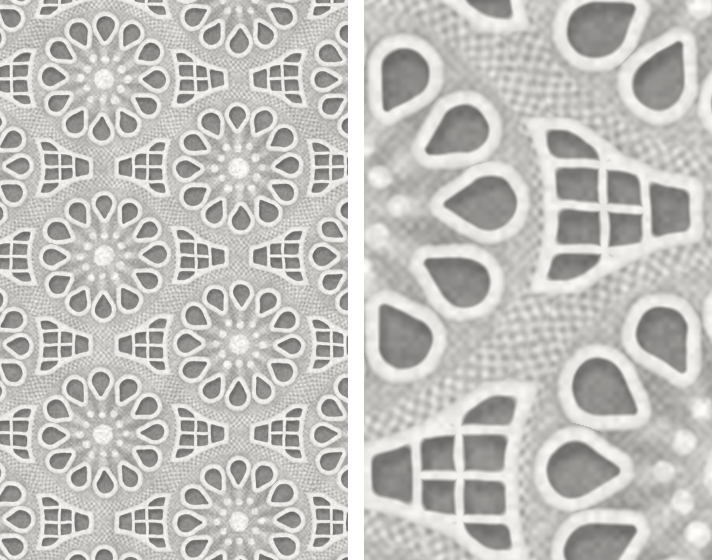
Left: the whole. Right: its middle third, enlarged.
Write a Shadertoy shader that draws this pattern.

```glsl
// Eyelet embroidery: round twelve-petal flowers on a staggered lattice, with
// barred openings in the gaps. Every cut-out comes from one distance field,
// which also gives the raised thread rims and the shadow inside each hole.

const float ROWS = 3.16;                    // vertical repeats on the canvas
const vec2  PERIOD = vec2(1.532, 1.0);      // lattice period, in row heights
const vec2  ORIGIN = vec2(0.584, 0.715);    // centre of one flower
const float PETALS = 12.0;
const float PETAL_TIP = 0.222;              // distance of petal tip from centre
const float PETAL_LENGTH = 0.078;           // from tip to its round end
const float PETAL_RADIUS = 0.051;
const float RIM = 0.025;                    // thread width round a hole
const float BAR = 0.0075;                   // half width of the crossing bars
const float SIDE_ARC = 0.432;               // arcs that bound a barred opening
const float END_ARC = 0.469;
const float BUD_RADIUS = 0.057;
const float KNOT_RADIUS = 0.021;
const float WOBBLE = 0.016;                 // hand-made unevenness
const vec2  SHADOW = vec2(-0.006, 0.016);
const vec3  TINT = vec3(1.0, 0.992, 0.975);
const float TAU = 6.2831853;

float hash(vec2 p) {
    return fract(sin(dot(p, vec2(12.9898, 78.233))) * 43758.5453);
}

float noise(vec2 p) {
    vec2 i = floor(p), f = fract(p);
    f = f * f * (3.0 - 2.0 * f);
    return mix(mix(hash(i), hash(i + vec2(1, 0)), f.x),
               mix(hash(i + vec2(0, 1)), hash(i + vec2(1, 1)), f.x), f.y);
}

// Offset from the closest flower centre (xy) and that flower's id (zw).
vec4 nearestFlower(vec2 p) {
    vec2 a = (p - ORIGIN) / PERIOD, b = a - 0.5;
    vec2 ia = floor(a + 0.5), ib = floor(b + 0.5);
    vec2 la = (a - ia) * PERIOD, lb = (b - ib) * PERIOD;
    return dot(la, la) < dot(lb, lb) ? vec4(la, ia) : vec4(lb, ib + 0.5);
}

// Folds a flower into one petal sector along x; z is the petal index.
vec3 petalSector(vec4 flower) {
    float step_ = TAU / PETALS;
    float angle = atan(flower.y, flower.x) + 0.07 * (hash(flower.zw) - 0.5);
    float k = floor(angle / step_ + 0.5);
    angle -= k * step_;
    return vec3(length(flower.xy) * vec2(cos(angle), sin(angle)), mod(k, PETALS));
}

// Drop along x, with a small tip radius at the origin.
float teardrop(vec2 p, float tip, float end, float len) {
    p = vec2(abs(p.y), p.x);
    float b = (tip - end) / len, a = sqrt(1.0 - b * b);
    float k = dot(p, vec2(-b, a));
    if (k < 0.0) return length(p) - tip;
    if (k > a * len) return length(p - vec2(0, len)) - end;
    return dot(p, vec2(a, b)) - tip;
}

float smoothMax(float a, float b) {
    float h = max(0.016 - abs(a - b), 0.0);
    return max(a, b) + h * h / 0.064;
}

// Pair of barred openings either side of the midpoint between two flowers.
float barredOpening(vec2 p, vec2 middle) {
    vec2 q = (p - middle) / PERIOD;
    q = abs(q - floor(q + 0.5)) * PERIOD;
    float d = smoothMax(SIDE_ARC - length(q - vec2(0.5 * PERIOD.x, 0)),
                        END_ARC - length(q - vec2(0, 0.5)));
    d = smoothMax(d, max(q.y - 0.142, 0.083 - q.x));
    float bars = min(abs(q.x - 0.168), abs(q.y - 0.081));
    if (q.x > 0.168) bars = min(bars, min(abs(q.x - 0.247), q.y));
    return smoothMax(d, BAR - bars);
}

// Signed distance to all cut-outs, negative inside.
float holes(vec2 p) {
    vec4 flower = nearestFlower(p);
    vec3 s = petalSector(flower);
    float vary = hash(flower.zw * 7.0 + s.z) - 0.5;
    float d = teardrop(s.xy - vec2(PETAL_TIP + 0.008 * vary, 0.006 * vary),
                       0.010, PETAL_RADIUS + 0.007 * vary, PETAL_LENGTH);
    d = min(d, barredOpening(p, ORIGIN + vec2(0, 0.5)));
    return min(d, barredOpening(p, ORIGIN + vec2(0.5 * PERIOD.x, 0)));
}

void mainImage(out vec4 fragColor, in vec2 fragCoord) {
    vec2 p = fragCoord / iResolution.y * ROWS;
    vec2 cloth = p;
    p += WOBBLE * (vec2(noise(p * 5.0), noise(p * 5.0 + 31.0)) - 0.5);
    p += 0.3 * WOBBLE * (vec2(noise(p * 28.0), noise(p * 28.0 + 57.0)) - 0.5);
    float soft = max(ROWS / iResolution.y, 0.006);
    vec4 flower = nearestFlower(p);
    vec3 s = petalSector(flower);
    float r = length(flower.xy), angle = atan(flower.y, flower.x);
    float grain = noise(cloth * 85.0) - 0.5;

    // Cloth with weave, soft creases and pleats running out from the bud.
    float tone = 0.765 + 0.11 * grain + 0.08 * (noise(cloth * 9.0) - 0.5);
    tone += 0.025 * sin(cloth.y * 240.0) * sin(cloth.x * 240.0);
    float pleats = smoothstep(0.07, 0.14, r) * (1.0 - smoothstep(0.24, 0.36, r));
    tone += pleats * (0.07 * cos(angle * PETALS) - 0.02);

    // Stitched border: rows of small alternating stitches round each flower.
    float border = smoothstep(0.385, 0.40, r) * (1.0 - smoothstep(0.46, 0.49, r));
    float stitch = cos(angle * 92.0) * cos((r - 0.405) * TAU / 0.034);
    tone += border * (0.025 + 0.085 * stitch);

    // Bud and the ring of knots about it.
    float knotRing = mod(s.z, 2.0) < 0.5 ? 0.132 : 0.109;
    float knotSize = KNOT_RADIUS + 0.006 * (hash(flower.zw + s.z * 3.0) - 0.5);
    float knots = min(length(s.xy - vec2(knotRing, 0)) - knotSize, r - BUD_RADIUS);
    float raised = 1.0 - smoothstep(-soft, soft, knots);
    tone = mix(tone, 0.90 + 0.14 * grain + 0.05 * smoothstep(0.0, -0.02, knots), raised);

    // Thread rims, then the shaded openings.
    float d = holes(p);
    tone -= 0.05 * (1.0 - smoothstep(RIM, RIM + 0.022, d)) * (1.0 - raised);
    float thread = 0.94 + 0.08 * grain - 0.06 * smoothstep(0.4, 1.0, d / RIM);
    tone = mix(thread, tone, smoothstep(RIM - soft, RIM + soft, d));
    float shade = smoothstep(-0.022, 0.004, holes(p + SHADOW));
    float opening = 0.56 - 0.10 * shade + 0.07 * grain + 0.07 * (noise(p * 14.0) - 0.5);
    tone = mix(opening, tone, smoothstep(-soft, 0.6 * soft, d));

    fragColor = vec4(clamp(tone, 0.0, 1.0) * TINT, 1.0);
}
```
